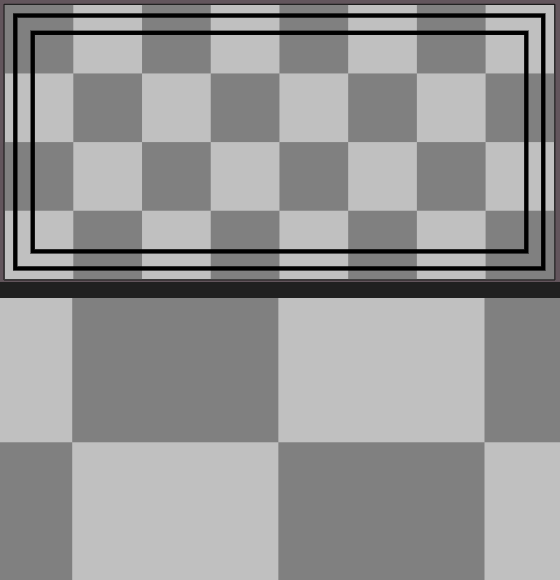
Top, the full canvas; bottom, a detail of the centre.
Reproduce this pattern procedurally as a WebGL 1 fragment shader.

```glsl
precision highp float;
// Grey checkerboard of eight by four squares with two nested black outlines and a mauve rim.

uniform vec2 u_resolution;

// Design space: origin at the upper left, y pointing down
const vec2 CANVAS = vec2(512.0, 258.0);
const vec2 CELLS = vec2(8.0, 4.0);

const vec3 MAUVE = vec3(0.385, 0.335, 0.36);
const vec3 DARK_GREY = vec3(0.502);
const vec3 LIGHT_GREY = vec3(0.753);
const vec3 BLACK = vec3(0.0);

// Signed distance to a box given by two opposite corners
float boxDistance(vec2 p, vec2 lo, vec2 hi) {
  vec2 q = abs(p - 0.5 * (lo + hi)) - 0.5 * (hi - lo);
  return length(max(q, 0.0)) + min(max(q.x, q.y), 0.0);
}

// Antialiased coverage of the region where the distance is negative
float coverage(float dist, float pixel) {
  return clamp(0.5 - dist / pixel, 0.0, 1.0);
}

// Outline drawn inward from the box edge
float outline(vec2 p, vec2 lo, vec2 hi, float width, float pixel) {
  float d = boxDistance(p, lo, hi);
  return coverage(abs(d + 0.5 * width) - 0.5 * width, pixel);
}

// Smooth-edged checker: 1 on even cells, 0 on odd cells
float checker(vec2 cell, vec2 pixel) {
  vec2 ramp = 0.5 - abs(mod(cell + 0.5, 2.0) - 1.0);
  vec2 wave = clamp(2.0 * ramp / pixel, -1.0, 1.0);
  return 0.5 + 0.5 * wave.x * wave.y;
}

void main() {
  vec2 uv = gl_FragCoord.xy / u_resolution;
  vec2 p = vec2(uv.x, 1.0 - uv.y) * CANVAS;
  float pixel = CANVAS.y / u_resolution.y;

  // Rim and the thin dark edge around the board
  vec2 boardLo = vec2(4.2, 4.4);
  vec2 boardHi = vec2(506.8, 255.6);
  float edgeWidth = 0.9;
  float board = boxDistance(p, boardLo, boardHi);
  vec3 color = mix(MAUVE, BLACK, coverage(board - edgeWidth, pixel));

  // Checkered squares
  vec2 cellSize = (boardHi - boardLo) / CELLS;
  float even = checker((p - boardLo) / cellSize, pixel / cellSize);
  color = mix(color, mix(LIGHT_GREY, DARK_GREY, even), coverage(board, pixel));

  // Two nested outlines
  float lineWidth = 4.0;
  float lines = outline(p, vec2(12.0, 12.2), vec2(498.7, 247.6), lineWidth, pixel);
  lines = max(lines, outline(p, vec2(27.9, 28.0), vec2(483.2, 232.0), lineWidth, pixel));
  color = mix(color, BLACK, lines);

  gl_FragColor = vec4(color, 1.0);
}
```
